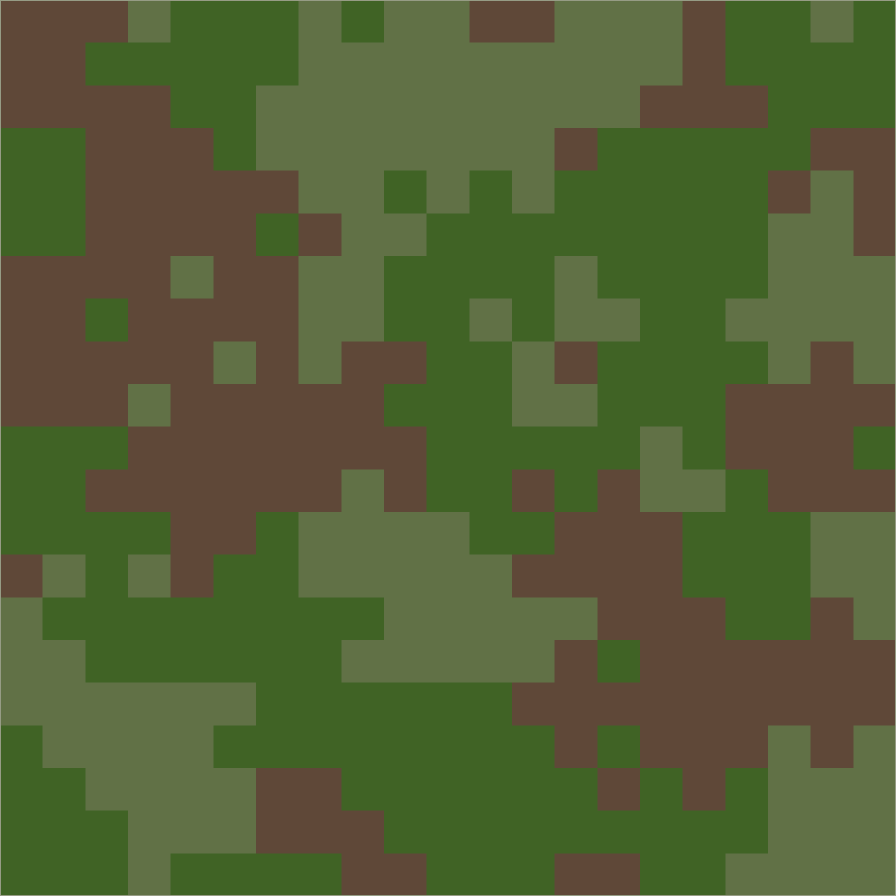
This pattern is drawn by a Shadertoy shader. Its source:

```glsl
// Blocky woodland camouflage: square cells in green, olive and brown.
// Each cell takes the tone of its nearest scattered seed; a random offset
// per cell makes the patch edges ragged, and a few cells are lone specks.

#define CELLS 21.0        // cells along the canvas height
#define PATCH 3.0         // seed spacing, in cells
#define RAGGED 1.5        // random offset of each cell, in cells
#define SPECKS 0.04       // share of cells with a free tone
#define TONE_MIX 0.6      // randomness of the seed tones
#define GREEN_SHARE 0.415
#define BROWN_SHARE 0.265
#define RIM 0.001         // width of the pale outer line
#define SEED 37.0

const vec3 GREEN = vec3(0.25, 0.39, 0.145);
const vec3 OLIVE = vec3(0.38, 0.445, 0.275);
const vec3 BROWN = vec3(0.373, 0.282, 0.22);
const vec3 PALE  = vec3(0.59, 0.61, 0.52);

float hash(vec2 p) {
    vec3 q = fract(vec3(p.xyx + SEED) * 0.1031);
    q += dot(q, q.yzx + 33.33);
    return fract((q.x + q.y) * q.z);
}

vec2 hash2(vec2 p) {
    return vec2(hash(p), hash(p + vec2(71.0, 113.0)));
}

// Evenly spread value in 0..1, so that the tone shares stay balanced
float seedTone(vec2 seed) {
    float spread = dot(seed, vec2(0.7549, 0.5698));
    return fract(spread + TONE_MIX * hash(seed + 211.0));
}

// Tone of the seed nearest to a point given in cells
float patchTone(vec2 point) {
    vec2 p = point / PATCH;
    vec2 home = floor(p);
    vec2 nearestSeed = home;
    float nearest = 1e3;
    for (int y = -1; y <= 1; y++) {
        for (int x = -1; x <= 1; x++) {
            vec2 seed = home + vec2(x, y);
            float d = distance(p, seed + hash2(seed));
            if (d < nearest) {
                nearest = d;
                nearestSeed = seed;
            }
        }
    }
    return seedTone(nearestSeed);
}

vec3 camouflage(vec2 pos) {
    vec2 cell = floor(pos * CELLS);
    vec2 offset = (hash2(cell + 307.0) - 0.5) * RAGGED;
    float tone = patchTone(cell + 0.5 + offset);
    if (hash(cell + 409.0) < SPECKS) tone = hash(cell + 503.0);

    if (tone < GREEN_SHARE) return GREEN;
    return tone < GREEN_SHARE + BROWN_SHARE ? BROWN : OLIVE;
}

void mainImage(out vec4 fragColor, in vec2 fragCoord) {
    vec2 canvas = iResolution.xy / iResolution.y;
    vec3 color = vec3(0.0);

    // Four samples per pixel smooth the cell edges
    for (int i = 0; i < 4; i++) {
        vec2 shift = vec2(i % 2, i / 2) * 0.5 - 0.25;
        vec2 pos = (fragCoord + shift) / iResolution.y;
        vec2 margin = min(pos, canvas - pos);
        bool onRim = min(margin.x, margin.y) < RIM;
        color += onRim ? PALE : camouflage(pos);
    }
    fragColor = vec4(color / 4.0, 1.0);
}
```
